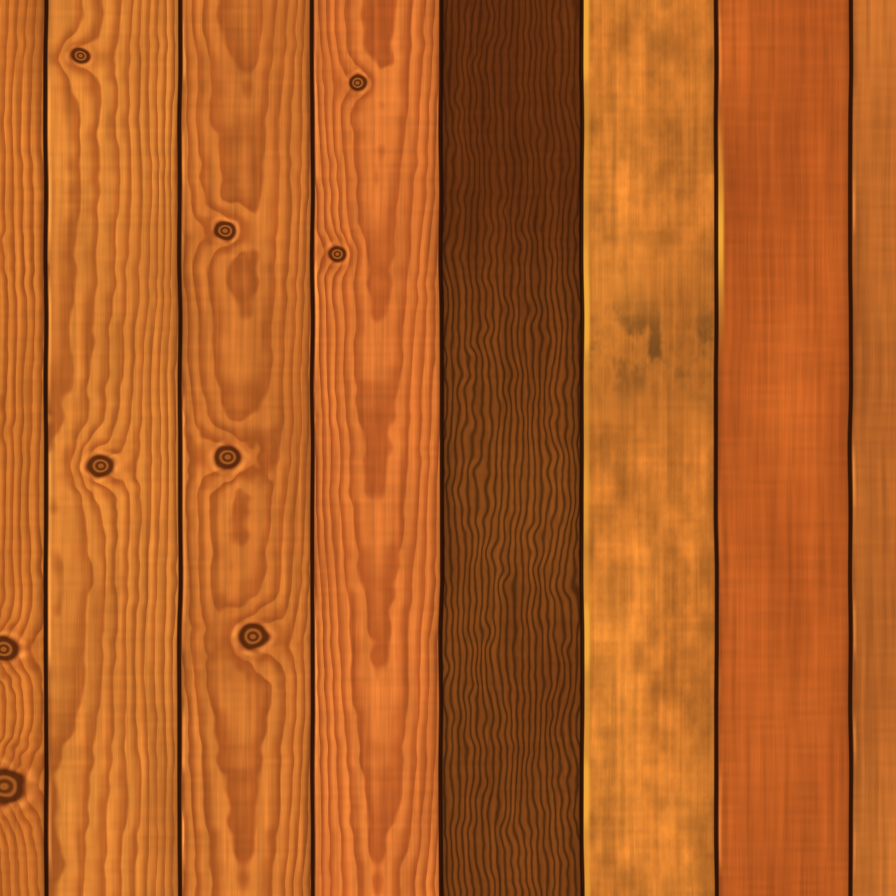
Reproduce this texture procedurally as a three.js fragment shader.

```glsl
// Vertical stained wood planks with arched grain, knots, one dark board and worn edges.
#define PLANK_WIDTH 0.1497
#define FIRST_SEAM 0.051
#define SEAM_HALF 0.0021
#define RING_COUNT 15.0
#define RING_DEPTH 0.24
#define KNOT_ROWS 5
#define KNOT_CHANCE 0.62
#define DARK_LINES 21.0
#define FIBRE_DEPTH 0.13
#define STAIN_DEPTH 0.22

varying vec2 vUv;

float hash(vec2 p) {
  return fract(sin(dot(p, vec2(127.1, 311.7))) * 43758.5);
}

float noise(vec2 p) {
  vec2 i = floor(p), f = fract(p);
  f = f * f * (3.0 - 2.0 * f);
  return mix(mix(hash(i), hash(i + vec2(1.0, 0.0)), f.x),
             mix(hash(i + vec2(0.0, 1.0)), hash(i + vec2(1.0)), f.x), f.y);
}

float fbm(vec2 p) {
  float sum = 0.0, amp = 0.5;
  for (int i = 0; i < 4; i++) {
    sum += amp * noise(p);
    p = p * 2.03 + 17.0;
    amp *= 0.5;
  }
  return sum / 0.9375;
}

vec3 plankColor(float id) {
  if (id < 0.5) return vec3(0.83, 0.47, 0.18);
  if (id < 1.5) return vec3(0.85, 0.50, 0.20);
  if (id < 2.5) return vec3(0.83, 0.47, 0.19);
  if (id < 3.5) return vec3(0.87, 0.47, 0.20);
  if (id < 4.5) return vec3(0.50, 0.26, 0.09);
  if (id < 5.5) return vec3(0.82, 0.48, 0.18);
  if (id < 6.5) return vec3(0.73, 0.35, 0.13);
  return vec3(0.73, 0.40, 0.16);
}

// x: distance to the nearest knot in knot radii, y: bend of the grain around knots
vec2 knots(float id, vec2 q) {
  vec2 res = vec2(20.0, 0.0);
  for (int i = 0; i < KNOT_ROWS; i++) {
    vec2 seed = vec2(id + 3.0, float(i) + 1.0);
    if (hash(seed) > KNOT_CHANCE) continue;
    vec2 centre = vec2(PLANK_WIDTH * mix(0.18, 0.75, hash(seed + 7.0)),
                       (float(i) + mix(0.25, 0.75, hash(seed + 13.0))) / float(KNOT_ROWS));
    float size = hash(seed + 23.0);
    float radius = mix(0.008, 0.019, size * size);
    float d = length((q - centre) * vec2(0.9, 1.1)) / radius;
    d *= 0.88 + 0.24 * noise(q * 90.0);
    res.x = min(res.x, d);
    res.y += exp(-0.13 * d * d) * (1.2 + 1.5 * size);
  }
  return res;
}

void main() {
  // Plank layout: the middle seam sits slightly left, every seam wavers a little
  float shift = (vUv.x - 0.47) / 0.1;
  float x = vUv.x + 0.008 * exp(-shift * shift) + 0.0022 * (noise(vec2(vUv.x * 8.0, vUv.y * 14.0)) - 0.5);
  float cell = (x - FIRST_SEAM) / PLANK_WIDTH;
  float id = floor(cell) + 1.0;
  float u = fract(cell), y = vUv.y;
  vec2 q = vec2(u * PLANK_WIDTH, y);
  vec2 seed = vec2(id * 19.3, id * 7.7);
  float knotty = 1.0 - step(3.5, id);
  float dark = step(3.5, id) - step(4.5, id);
  float weathered = step(4.5, id) - step(5.5, id);

  // Broad tone, fibres and saw marks
  float blotch = fbm(q * vec2(13.0, 5.0) + seed);
  float fibre = fbm(vec2(q.x * 210.0, y * 7.0) + seed);
  float saw = noise(vec2(q.x * 22.0, y * 190.0) + seed);
  vec3 color = plankColor(id);
  color *= 1.0 + STAIN_DEPTH * (blotch - 0.5) * vec3(1.0, 1.4, 1.5);
  color *= 1.0 + FIBRE_DEPTH * (fibre - 0.5) * 2.0 + 0.055 * (saw - 0.5);

  // Straight to arched annual rings, bent around the knots
  vec2 knot = knotty > 0.5 ? knots(id, q) : vec2(20.0, 0.0);
  float off = u - mix(0.38, 0.62, hash(seed));
  float arch = RING_COUNT * 1.3 * off * off - 4.5 * y;
  float rings = mix(RING_COUNT * u, arch, clamp(id * 0.45, 0.0, 1.0));
  rings += 1.8 * fbm(q * vec2(16.0, 4.5) + seed) + 0.25 * noise(q * vec2(40.0, 60.0)) + knot.y;
  float phase = fract(rings);
  float late = smoothstep(0.15, 0.82, phase) * (1.0 - smoothstep(0.82, 1.0, phase));
  color *= 1.0 - knotty * RING_DEPTH * late * (0.5 + blotch) * vec3(0.75, 1.1, 1.2);

  // Dark board: coarse wavy ridges and a redder, smoother upper part
  float wave = u * DARK_LINES + 3.2 * fbm(vec2(u * 2.5, y * 11.0)) + 0.7 * noise(vec2(u * 9.0, y * 55.0));
  float ridge = 0.5 + 0.5 * sin(6.2832 * wave);
  float upper = smoothstep(0.58, 0.80, y + 0.15 * (blotch - 0.5));
  color *= 1.0 - dark * (mix(0.36, 0.18, upper) * ridge * ridge + 0.24 * upper * vec3(0.8, 1.1, 1.2));

  // Weathered board: mottled figure and a grey smudge
  float mottle = fbm(q * vec2(55.0, 32.0) + seed);
  float band = (y - 0.61) / 0.06;
  color *= 1.0 + weathered * 0.42 * (mottle - 0.5);
  float smudge = weathered * exp(-band * band) * smoothstep(0.35, 0.75, mottle);
  color = mix(color, vec3(0.36, 0.23, 0.10), 0.75 * smudge);

  // Knots: red stain, pale halo, ringed heart and dark rim
  float d = knot.x;
  color = mix(color, vec3(0.62, 0.27, 0.09), 0.55 * exp(-0.22 * d * d));
  color += vec3(0.20, 0.17, 0.10) * exp(-9.0 * (d - 1.55) * (d - 1.55)) * noise(q * 130.0);
  vec3 heart = mix(vec3(0.40, 0.19, 0.06), vec3(0.66, 0.36, 0.14), 0.5 + 0.5 * sin(d * 13.0));
  color = mix(color, heart, 1.0 - smoothstep(0.75, 1.1, d));
  color = mix(color, vec3(0.25, 0.10, 0.03), 0.75 * exp(-22.0 * (d - 1.0) * (d - 1.0)));

  // Seams: shaded edges, worn highlight, yellow sapwood and the dark gap
  float left = q.x, right = PLANK_WIDTH - q.x, edge = min(left, right);
  color *= 1.0 - 0.28 * exp(-edge / 0.005);
  float wear = smoothstep(0.3, 0.75, noise(vec2(id * 5.0, y * 17.0)));
  color += vec3(0.22, 0.16, 0.08) * wear * (1.0 - dark) * smoothstep(0.0025, 0.004, left) * (1.0 - smoothstep(0.004, 0.008, left));
  float patchY = (y - 0.74) / 0.09;
  float sap = weathered * (0.55 + 0.45 * wear) + (step(5.5, id) - step(6.5, id)) * exp(-patchY * patchY);
  color = mix(color, vec3(0.95, 0.66, 0.22), sap * (1.0 - smoothstep(0.006, 0.011, left)));
  float gap = 1.0 - smoothstep(SEAM_HALF * 0.5, SEAM_HALF * 1.6, edge);
  color = mix(color, vec3(0.15, 0.06, 0.02), 0.92 * gap);

  gl_FragColor = vec4(clamp(color, 0.0, 1.0), 1.0);
}
```
